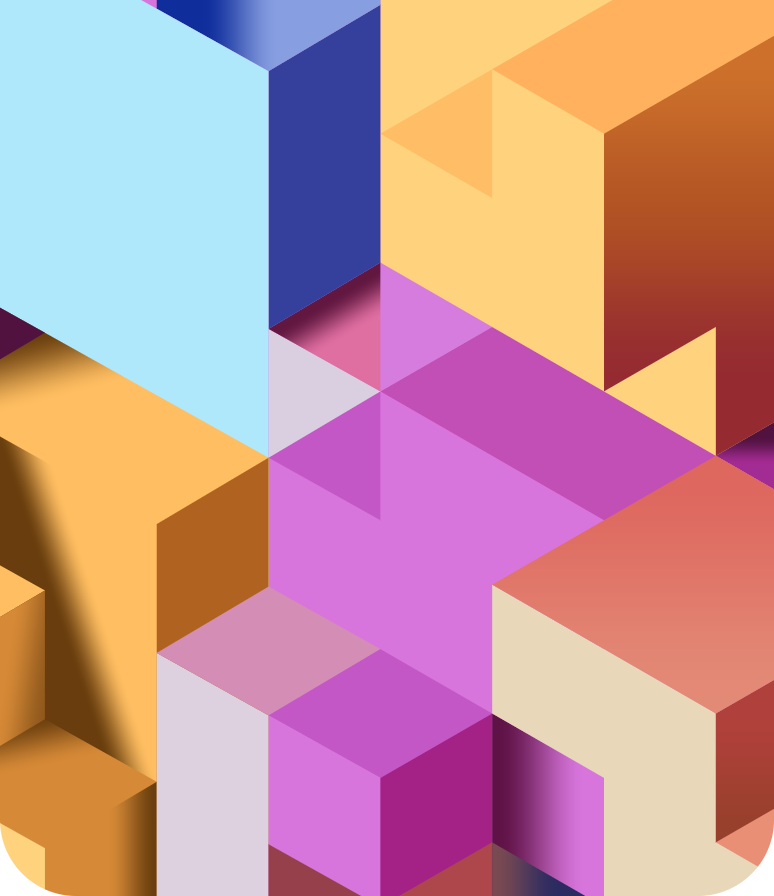
This background is drawn by a Shadertoy shader. Its source:

```glsl
// Isometric blocks in flat, bright colours with a few soft shadows.
// Every face is bounded along three lattice axes: u (columns) and the two
// slanted directions a = v + u and b = v - u. Faces are painted back to front.

#define CELL 0.1248                  // column width, in canvas heights
#define ROW 0.0719                   // half a cube edge, in canvas heights
#define ORIGIN vec2(-0.0074, 0.5632) // lattice origin from the bottom centre
#define LEAN 0.03                    // slight drop of the left columns
#define CORNER 0.085                 // radius of the lower corners
#define F 99.0                       // an open bound

const vec3 VIOLET = vec3(0.845, 0.46, 0.865);
const vec3 ORCHID = vec3(0.77, 0.34, 0.775);
const vec3 MAGENTA = vec3(0.76, 0.31, 0.71);
const vec3 PLUM = vec3(0.32, 0.07, 0.25);
const vec3 LAVENDER = vec3(0.865, 0.82, 0.88);
const vec3 YELLOW = vec3(1.0, 0.825, 0.49);
const vec3 ORANGE = vec3(1.0, 0.745, 0.38);
const vec3 OCHRE = vec3(0.84, 0.54, 0.215);
const vec3 UMBER = vec3(0.41, 0.24, 0.05);
const vec3 CREAM = vec3(0.91, 0.845, 0.725);
const vec3 CYAN = vec3(0.685, 0.905, 0.985);

vec3 axes;      // u, a, b at this pixel
vec3 paint;     // colour so far
float pixelSize;

// Smooth ramp that may run in either direction.
float fade(float from, float to, float x) {
    float t = clamp((x - from) / (to - from), 0.0, 1.0);
    return t * t * (3.0 - 2.0 * t);
}

// Paints the convex face between the given bounds on u, a and b.
void face(float u0, float u1, float a0, float a1, float b0, float b1, vec3 colour) {
    vec3 inside = min(axes - vec3(u0, a0, b0), vec3(u1, a1, b1) - axes);
    inside *= vec3(1.0, 0.5, 0.5);
    float d = min(inside.x, min(inside.y, inside.z));
    paint = mix(paint, colour, clamp(d / pixelSize + 0.5, 0.0, 1.0));
}

void mainImage(out vec4 fragColor, in vec2 fragCoord) {
    vec2 p = (fragCoord - vec2(0.5 * iResolution.x, 0.0)) / iResolution.y;
    vec2 q = (p - ORIGIN) / vec2(CELL, ROW);
    float u = q.x, v = q.y + LEAN * max(-q.x, 0.0);
    axes = vec3(u, v + u, v - u);
    float b = axes.z;
    pixelSize = 1.0 / (iResolution.y * CELL);

    // Violet centre
    paint = VIOLET;
    face(-F, F, 0.0, 2.0, -F, 0.0, MAGENTA);
    face(0.0, F, -F, 2.0, 0.0, F, vec3(0.845, 0.485, 0.875));
    face(-F, 0.0, -2.0, F, -F, 0.0, ORCHID);
    face(-1.0, 0.0, -F, 0.0, 0.0, F, vec3(0.855, 0.81, 0.88));
    vec3 rose = mix(vec3(0.38, 0.09, 0.25), vec3(0.875, 0.43, 0.63), fade(1.9, 1.15, b));
    face(-1.0, 0.0, 0.0, F, -F, 2.0, rose);

    // Yellow block and its rust side, upper right
    face(0.0, F, 2.0, F, -F, F, YELLOW);
    face(-F, 1.0, 4.0, F, -F, 4.0, vec3(1.0, 0.745, 0.395));
    face(-F, F, 6.0, F, 2.0, 4.0, vec3(1.0, 0.695, 0.37));
    vec3 rust = mix(vec3(0.80, 0.44, 0.17), vec3(0.70, 0.33, 0.14), fade(5.2, 2.6, v));
    rust = mix(rust, vec3(0.585, 0.17, 0.19), fade(3.2, 0.2, v));
    face(2.0, F, -F, F, -2.0, 2.0, rust);
    face(3.0, F, -F, F, -4.0, 0.0, rust);
    face(3.0, F, 2.0, F, -F, -4.0, mix(PLUM, vec3(0.64, 0.17, 0.58), fade(-0.7, -1.15, v)));

    // Cyan and blue block, upper left
    face(-1.0, 0.0, -F, F, 2.0, 6.0, vec3(0.205, 0.25, 0.61));
    vec3 sheen = mix(vec3(0.06, 0.18, 0.61), vec3(0.53, 0.62, 0.88), fade(-1.6, -0.9, u));
    face(-2.0, 0.0, 4.0, F, 6.0, F, sheen);
    face(-F, -1.0, -F, 4.0, -F, F, CYAN);

    // Orange block with soft shadows, left
    face(-F, -1.0, -F, -2.0, -F, F, mix(ORANGE, UMBER, fade(1.2, 2.35, v - 0.43 * u)));
    float shadow = fade(0.22, -0.2, u + 0.19 * v + 3.345);
    face(-F, -2.0, -F, -4.0, -F, F, mix(ORANGE, UMBER, shadow));
    face(-F, -3.0, -F, -2.0, 4.0, F, PLUM);
    face(-2.0, -1.0, -F, F, -F, 0.0, vec3(0.69, 0.39, 0.13));

    // Ochre steps, lower left
    face(-F, -3.0, -F, -6.0, 0.0, F, ORANGE);
    face(-F, -3.0, -F, F, -F, 0.0, mix(OCHRE, UMBER, 0.65 * fade(-3.35, -2.9, u - 0.08 * (v + 4.0))));
    vec3 stair = mix(UMBER, OCHRE, fade(-4.9, -5.75, v - 0.35 * (u + 3.0)));
    face(-3.0, -2.0, -F, -8.0, -F, F, stair);
    face(-F, -2.9, -F, -8.0, -F, -2.0, stair);
    face(-F, -2.0, -F, -8.0, -F, -4.0, mix(stair, UMBER, fade(-2.45, -1.98, u)));
    face(-F, -3.0, -F, -10.0, -F, F, YELLOW);

    // Lavender pillar and magenta cube
    face(-2.0, -1.0, -F, -6.0, -F, F, LAVENDER);
    face(-F, F, -6.0, -4.0, -4.0, -2.0, vec3(0.83, 0.555, 0.715));
    face(-F, F, -6.0, -4.0, -6.0, -4.0, ORCHID);
    face(-1.0, 0.0, -F, -6.0, -F, F, VIOLET);
    face(-1.0, 0.0, -F, -8.0, -F, F, vec3(0.59, 0.25, 0.30));
    face(0.0, 1.0, -F, F, -F, -6.0, vec3(0.645, 0.13, 0.525));
    face(0.0, 1.0, -F, F, -F, -8.0, vec3(0.68, 0.28, 0.30));

    // Coral and cream block, lower right
    face(1.0, 2.0, -F, -4.0, -F, F, mix(vec3(0.37, 0.07, 0.27), VIOLET, fade(1.03, 1.85, u)));
    face(1.0, 2.0, -F, -6.0, -F, F, mix(vec3(0.48, 0.29, 0.32), vec3(0.17, 0.17, 0.38), fade(1.0, 1.6, u)));
    face(1.0, F, -4.0, -2.0, -F, F, CREAM);
    face(2.0, F, -F, -2.0, -F, F, CREAM);
    face(3.0, F, -4.0, F, -F, -8.0, vec3(0.91, 0.56, 0.46));
    face(3.0, F, -F, F, -10.0, -8.0, mix(vec3(0.69, 0.25, 0.23), vec3(0.59, 0.25, 0.17), fade(-5.0, -7.0, v)));
    vec3 coral = mix(vec3(0.87, 0.405, 0.37), vec3(0.89, 0.54, 0.465), fade(-1.2, -4.9, v));
    face(-F, F, -2.0, 2.0, -8.0, -4.0, coral);

    // Rounded lower corners on white
    float halfWidth = 0.5 * iResolution.x / iResolution.y;
    vec2 beyond = max(vec2(abs(p.x) - halfWidth + CORNER, CORNER - p.y), 0.0);
    float outside = clamp((length(beyond) - CORNER) * iResolution.y + 0.5, 0.0, 1.0);
    fragColor = vec4(mix(paint, vec3(1.0), outside), 1.0);
}
```
